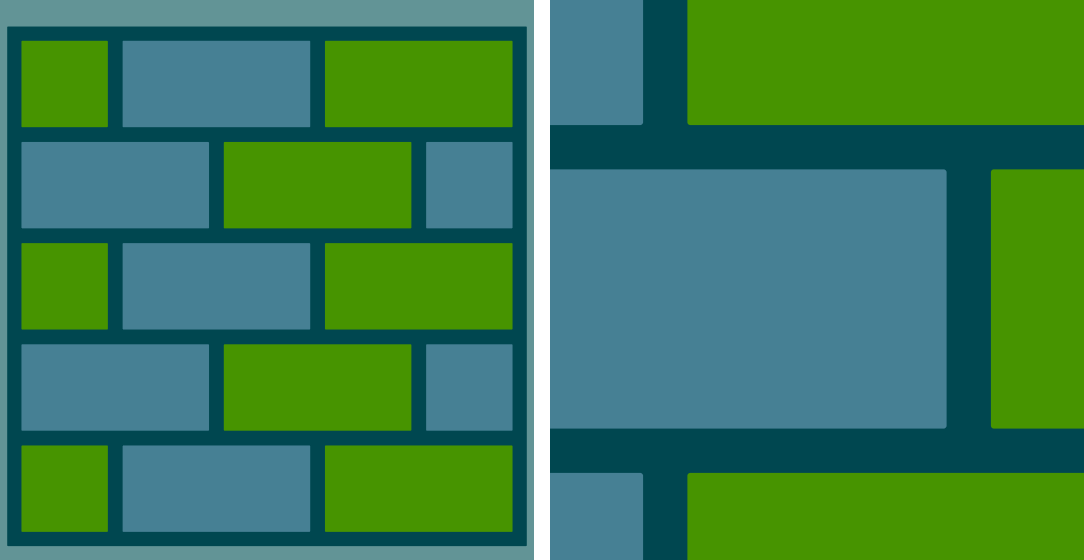
Left, the full canvas; right, a detail of the centre.
This pattern is drawn by a Shadertoy shader. Its source:

```glsl
// Brick wall panel: five staggered courses of alternating green and blue bricks on a plain ground.

const vec3 GROUND = vec3(0.385, 0.582, 0.588);
const vec3 MORTAR = vec3(0.0, 0.28, 0.315);
const vec3 GREEN  = vec3(0.28, 0.58, 0.0);
const vec3 BLUE   = vec3(0.275, 0.50, 0.58);

const float CELLS  = 5.0;      // courses, and half-bricks per course
const float PITCH  = 0.18066;  // course height over canvas height
const float JOINT  = 0.146;    // mortar width, in cells
const float BORDER = 0.068;    // extra mortar around the wall, in cells
const float CORNER = 0.010;    // corner radius, in cells

// Signed distance to a box with rounded corners
float roundedBox(vec2 p, vec2 halfSize, float radius) {
    vec2 d = abs(p) - halfSize + radius;
    return length(max(d, 0.0)) + min(max(d.x, d.y), 0.0) - radius;
}

// Antialiased coverage of a distance field
float coverage(float dist, float pixel) {
    return clamp(0.5 - dist / pixel, 0.0, 1.0);
}

// Distance to the nearest brick in x, its checker parity in y
vec2 brickAt(vec2 p, float cells, float joint, float radius) {
    vec2 inside = clamp(p, vec2(0.0), vec2(cells - 0.001));
    float course = floor(inside.y);
    float shift = 1.0 - mod(course, 2.0);
    float index = floor((inside.x + shift) * 0.5);

    // Bricks span two cells and are cut off at the wall ends
    float left = max(2.0 * index - shift, 0.0);
    float right = min(2.0 * index - shift + 2.0, cells);
    vec2 center = vec2(0.5 * (left + right), course + 0.5);
    vec2 halfSize = 0.5 * (vec2(right - left, 1.0) - joint);
    return vec2(roundedBox(p - center, halfSize, radius), mod(index + course, 2.0));
}

void mainImage(out vec4 fragColor, in vec2 fragCoord) {
    // Cell coordinates, with the wall centred slightly below the middle
    vec2 wallCenter = vec2(0.5 * iResolution.x / iResolution.y, 0.4887);
    vec2 p = (fragCoord / iResolution.y - wallCenter) / PITCH + 0.5 * CELLS;
    float pixel = 1.0 / (iResolution.y * PITCH);

    // Mortar panel
    float panel = roundedBox(p - 0.5 * CELLS, vec2(0.5 * CELLS + BORDER), CORNER);
    vec3 color = mix(GROUND, MORTAR, coverage(panel, pixel));

    // Bricks
    vec2 brick = brickAt(p, CELLS, JOINT, CORNER);
    color = mix(color, mix(GREEN, BLUE, brick.y), coverage(brick.x, pixel));

    fragColor = vec4(color, 1.0);
}
```
